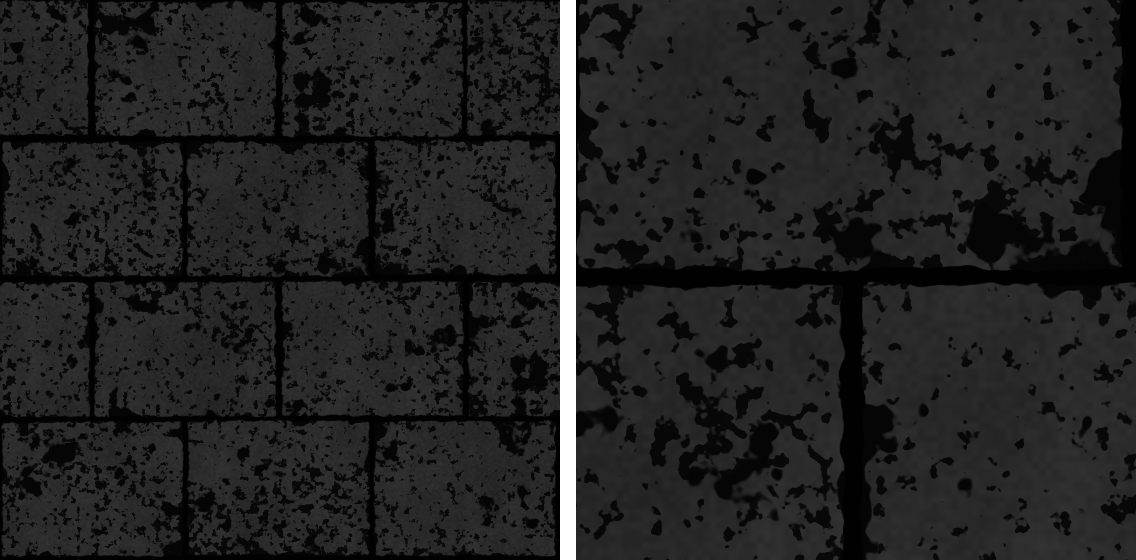
Left, the full canvas; right, a detail of the centre.
A Shadertoy shader for this texture:

```glsl
// Dark running-bond wall of worn, pitted stone blocks with black joints.

#define BLOCKS vec2(3.0, 4.0)          // repeats across and down
#define JOINT_SHIFT vec2(0.0026, -0.0026)
#define JOINT_HALF 0.0058              // half width of a joint
#define CHIP_DEPTH 0.0060              // raggedness of block edges
#define PIT_FREQ 30.0                  // large holes per unit
#define PIT_LEVEL 0.285                // higher means more holes
#define SPECK_FREQ 120.0               // fine pores per unit
#define SPECK_LEVEL 0.345              // higher means more pores
#define STONE_COLOR vec3(0.166)
#define PIT_COLOR vec3(0.018)
#define JOINT_COLOR vec3(0.005)

float hash(vec2 p) {
    vec3 q = fract(vec3(p.xyx) * 0.1031);
    q += dot(q, q.yzx + 33.33);
    return fract((q.x + q.y) * q.z);
}

float noise(vec2 p) {
    vec2 cell = floor(p), f = fract(p);
    f = f * f * (3.0 - 2.0 * f);
    float low = mix(hash(cell), hash(cell + vec2(1, 0)), f.x);
    float high = mix(hash(cell + vec2(0, 1)), hash(cell + vec2(1, 1)), f.x);
    return mix(low, high, f.y);
}

// Sum of octaves, normalised to 0..1
float fbm(vec2 p, int octaves) {
    float sum = 0.0, total = 0.0, amplitude = 0.5;
    for (int i = 0; i < octaves; i++) {
        sum += amplitude * noise(p);
        total += amplitude;
        p = mat2(1.6, 1.2, -1.2, 1.6) * p + 17.3;
        amplitude *= 0.5;
    }
    return sum / total;
}

// Inside distance to a slightly rounded rectangle
float blockDepth(vec2 p, vec2 halfSize) {
    const float radius = 0.004;
    vec2 q = abs(p) - halfSize + radius;
    return radius - length(max(q, 0.0)) - min(max(q.x, q.y), 0.0);
}

void mainImage(out vec4 fragColor, in vec2 fragCoord) {
    vec2 uv = fragCoord / iResolution.xy;
    float pixel = 1.0 / min(iResolution.x, iResolution.y);

    // Block layout: every other row moves by half a block
    vec2 grid = (uv + JOINT_SHIFT) * BLOCKS;
    grid.x += 0.5 * mod(floor(grid.y), 2.0);
    vec2 id = mod(floor(grid), BLOCKS);
    vec2 local = (fract(grid) - 0.5) / BLOCKS;

    // Each block has its own surface and a small misalignment
    vec2 seed = vec2(hash(id + 3.7), hash(id + 41.2));
    vec2 p = local + 1.0 + seed * 6.0;
    vec2 center = (seed - 0.5) * 0.003;

    // Ragged block outline
    float depth = blockDepth(local - center, 0.5 / BLOCKS - JOINT_HALF);
    float chips = fbm(p * 75.0 + 9.0, 3) - 0.42;
    float face = smoothstep(-pixel, pixel, depth + CHIP_DEPTH * chips);

    // Wear is patchy and grows towards the edges
    float wear = fbm(p * 11.0 + 53.0, 2) - 0.5;
    float edgeWear = exp(-max(depth, 0.0) / 0.006);

    // Large holes
    float pitLevel = PIT_LEVEL + 0.10 * wear + 0.15 * edgeWear
                   + 0.03 * (seed.x - 0.5);
    float pitSoft = 0.015 + 0.4 * PIT_FREQ * pixel;
    float pits = 1.0 - smoothstep(pitLevel - pitSoft, pitLevel + pitSoft,
                                  fbm(p * PIT_FREQ, 4));

    // Fine pores
    float speckLevel = SPECK_LEVEL + 0.30 * wear + 0.08 * edgeWear
                     + 0.03 * (seed.y - 0.5);
    float speckSoft = 0.02 + 0.2 * SPECK_FREQ * pixel;
    float specks = 1.0 - smoothstep(speckLevel - speckSoft, speckLevel + speckSoft,
                                    fbm(p * SPECK_FREQ + 29.0, 3));

    // Stone tone: soft mottling, faint vertical streaks and grain
    float tone = 1.0 + 0.28 * (fbm(p * 16.0 + 71.0, 3) - 0.5)
               + 0.12 * (noise(p * vec2(45.0, 5.0)) - 0.5)
               + 0.20 * (noise(p * 250.0) - 0.5)
               + 0.06 * (seed.x - 0.5);

    vec3 color = mix(STONE_COLOR * tone, PIT_COLOR, max(pits, 0.92 * specks));
    color = mix(JOINT_COLOR, color, face);
    fragColor = vec4(color, 1.0);
}
```
